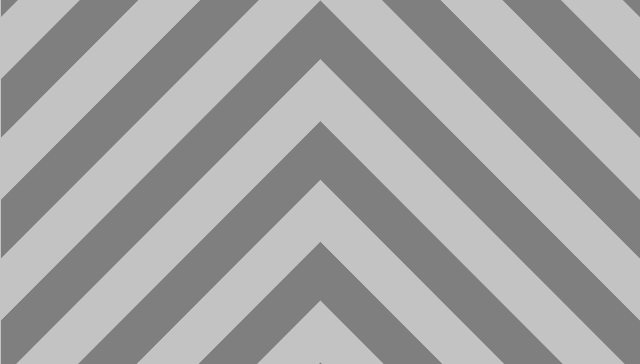
Reproduce this pattern procedurally as a WebGL 1 fragment shader.

```glsl
precision highp float;

// Nested grey chevrons pointing up, repeating about three times down the canvas.
// Folding x about the centre line turns diagonal stripes into chevrons;
// fract repeats them and a signed band distance gives smooth edges.

#define LIGHT_GREY vec3(0.765)
#define DARK_GREY vec3(0.498)
#define PERIOD 0.3316        // vertical repeat, in canvas heights
#define DARK_SHARE 0.486     // part of each repeat that is dark
#define FIRST_APEX 0.0012    // depth of the first dark tip below the top
#define CENTRE_X 0.5006      // fold line, in canvas widths
#define SLOPE 1.7615         // drop in heights per width moved sideways
#define EDGE_WIDTH 0.0015    // light strip on the left, in canvas widths

uniform vec2 u_resolution;

// Depth below the first chevron tip, constant along each arm.
float chevronDepth(vec2 uv) {
    return 1.0 - uv.y - FIRST_APEX - abs(uv.x - CENTRE_X) * SLOPE;
}

// Vertical distance to the nearest dark band, negative inside it.
float bandDistance(float depth) {
    float phase = depth / PERIOD - 0.5 * DARK_SHARE;
    float fromMiddle = abs(fract(phase + 0.5) - 0.5);
    return (fromMiddle - 0.5 * DARK_SHARE) * PERIOD;
}

void main() {
    vec2 uv = gl_FragCoord.xy / u_resolution;

    // Dark chevrons, smoothed over about one pixel across the slanted edge
    float soft = 0.7 / u_resolution.y;
    float dark = 1.0 - smoothstep(-soft, soft, bandDistance(chevronDepth(uv)));

    // Thin light strip along the left side
    float halfPixel = 0.5 / u_resolution.x;
    dark *= smoothstep(EDGE_WIDTH - halfPixel, EDGE_WIDTH + halfPixel, uv.x);

    gl_FragColor = vec4(mix(LIGHT_GREY, DARK_GREY, dark), 1.0);
}
```
